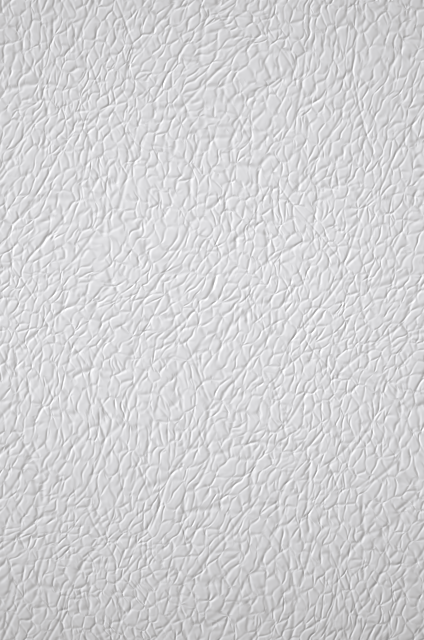
A WebGL 2 fragment shader for this texture:

```glsl
#version 300 es
precision highp float;

uniform vec2 u_resolution;
out vec4 fragColor;

vec2 hash2(vec2 cell) {
    uvec2 n = uvec2(ivec2(cell) + 4096);
    uint h = n.x * 73856093u ^ n.y * 19349663u;
    h = (h ^ (h >> 15)) * 2246822519u;
    h = (h ^ (h >> 13)) * 3266489917u;
    h ^= h >> 16;
    return vec2(h & 65535u, h >> 16) / 65535.0;
}

float cornerSlope(vec2 cell, vec2 offset) {
    return dot(hash2(cell) * 2.0 - 1.0, offset);
}

float gradientNoise(vec2 p) {
    vec2 i = floor(p), f = fract(p);
    vec2 s = f * f * f * (f * (f * 6.0 - 15.0) + 10.0);
    vec2 x = vec2(1, 0), y = vec2(0, 1);
    return mix(mix(cornerSlope(i, f), cornerSlope(i + x, f - x), s.x),
               mix(cornerSlope(i + y, f - y), cornerSlope(i + 1.0, f - 1.0), s.x), s.y);
}

vec2 noise2(vec2 p) {
    return vec2(gradientNoise(p), gradientNoise(p + vec2(37.3, 91.7)));
}

// Coordinates whose second axis leans right by the given angle
vec2 lean(vec2 p, float a) {
    return vec2(p.x * cos(a) - p.y * sin(a), p.x * sin(a) + p.y * cos(a));
}

vec2 toCentre(vec2 base, vec2 cell, vec2 f) {
    return cell + 0.08 + 0.84 * hash2(base + cell) - f;
}

// Continuous distance to the nearest border of the enclosing cell
float cellBorder(vec2 p) {
    vec2 base = floor(p), f = fract(p);
    vec2 home = vec2(0), nearest = vec2(9);
    for (int k = 0; k < 9; k++) {
        vec2 cell = vec2(k % 3 - 1, k / 3 - 1);
        vec2 r = toCentre(base, cell, f);
        if (dot(r, r) < dot(nearest, nearest)) {
            nearest = r;
            home = cell;
        }
    }
    float border = 9.0;
    for (int k = 0; k < 25; k++) {
        if (k == 12) continue;
        vec2 r = toCentre(base, home + vec2(k % 5 - 2, k / 5 - 2), f);
        border = min(border, dot(0.5 * (nearest + r), normalize(r - nearest)));
    }
    return border;
}

float groove(vec2 p, float width) {
    float d = cellBorder(p) / width;
    return exp(-d * d);
}

// Embossed relief: connected pebble grain, faint cross grain, long creases
float leatherHeight(vec2 p) {
    vec2 bent = p + 0.05 * noise2(p * 4.0) + 0.007 * noise2(p * 15.0 + 5.0);
    vec2 q = bent + 0.009 * noise2(p * 26.0 + 21.0) + 0.005 * noise2(p * 60.0 + 9.0);
    float patches = gradientNoise(p * 17.0 + 3.0);
    float breaks = gradientNoise(p * 55.0 + 60.0);
    float gaps = gradientNoise(p * 50.0 + 130.0);

    float grain = groove(lean(q, 0.42) * vec2(64, 39), 0.125);
    float crossGrain = groove(lean(q, -0.1) * vec2(62, 42) + 17.0, 0.125);
    float crease = groove(lean(bent, 0.5) * vec2(17, 8) + 40.0, 0.04);
    float crossCrease = groove(lean(bent, -0.55) * vec2(12, 6) + 71.0, 0.027);

    float h = -grain * (0.4 + 0.8 * smoothstep(-0.25, 0.2, breaks));
    h -= 0.8 * crossGrain * smoothstep(-0.1, 0.25, gaps + 0.4 * patches);
    h -= 1.0 * crease * smoothstep(-0.25, 0.1, -patches);
    h -= 0.9 * crossCrease * smoothstep(-0.15, 0.15, patches);
    return h + 0.4 * gradientNoise(q * vec2(130, 110));
}

void main() {
    vec2 p = gl_FragCoord.xy / u_resolution.y;

    // Side light from the upper left
    vec2 toLight = 0.001 * normalize(vec2(-0.85, 0.5));
    float lit = leatherHeight(p + toLight);
    float shaded = leatherHeight(p - toLight);
    float slope = shaded - lit;
    float relief = 0.19 * slope / (1.0 + 0.3 * abs(slope));
    float hollow = 0.009 * (lit + shaded) + 0.012;

    // Soft pool of light that falls off toward the ends
    vec2 away = (p - vec2(0.28, 0.57)) * vec2(0.8, 1.0);
    float pool = 0.862 - 0.32 * dot(away, away) + 0.008 * gradientNoise(p * 5.0);

    float tone = pool + relief + hollow;
    vec3 tint = mix(vec3(0.003, -0.002, -0.002), vec3(-0.002, -0.002, 0.007),
                    smoothstep(0.66, 0.88, tone));
    fragColor = vec4(clamp(tone + tint, 0.0, 1.0), 1.0);
}
```
